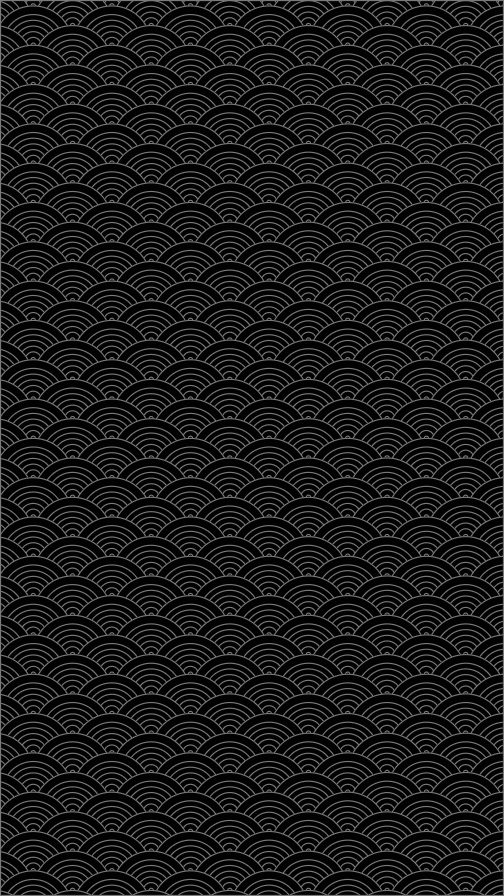
A Shadertoy shader for this pattern:

```glsl
// Overlapping wave scales (seigaiha): staggered rows of concentric thin rings
// on near-black, with each lower row covering the one above it.
// Rows are composited back to front; strokes use box-filtered coverage.

#define RADIUS 0.078               // scale radius, in canvas widths
#define ANCHOR vec2(0.378, 1.064)  // centre of one scale, in canvas widths
#define LINE_WIDTH 0.029           // stroke width, in radii
#define RING_FIRST 0.78            // largest inner ring, in radii
#define RING_STEP 0.145            // gap between inner rings, in radii
#define RING_LAST 5.0              // index of the smallest ring
#define FRAME_WIDTH 0.0022         // border line, in canvas widths
#define GROUND_COLOR vec3(0.008)
#define LINE_COLOR vec3(0.48)

// Share of a pixel covered by a stroke centred at distance zero.
float stroke(float dist, float pixel) {
    float halfWidth = 0.5 * LINE_WIDTH;
    float upper = min(dist + halfWidth, 0.5 * pixel);
    float lower = max(dist - halfWidth, -0.5 * pixel);
    return clamp((upper - lower) / pixel, 0.0, 1.0);
}

// Share of a pixel inside an edge; positive distance is inside.
float fill(float dist, float pixel) {
    return clamp(dist / pixel + 0.5, 0.0, 1.0);
}

// Outer rim plus the nearest of the evenly spaced inner rings.
float rings(float r, float pixel) {
    float index = clamp(round((RING_FIRST - r) / RING_STEP), 0.0, RING_LAST);
    float inner = stroke(r - RING_FIRST + RING_STEP * index, pixel);
    return max(inner, stroke(r - 1.0, pixel));
}

// Scales are two radii apart; rows are half a radius apart and staggered.
float waveScales(vec2 p, float pixel) {
    float baseRow = floor(2.0 * p.y);
    float ink = 0.0;
    for (int i = 1; i >= -2; i--) {
        float row = baseRow + float(i);
        float shift = mod(row, 2.0);
        float x = mod(p.x + shift + 1.0, 2.0) - 1.0;
        float r = length(vec2(x, p.y - 0.5 * row));
        ink *= 1.0 - fill(1.0 - r, pixel);
        ink = max(ink, rings(r, pixel));
    }
    return ink;
}

void mainImage(out vec4 fragColor, in vec2 fragCoord) {
    float pixel = 1.0 / iResolution.x;
    vec2 uv = fragCoord * pixel;
    float ink = waveScales((uv - ANCHOR) / RADIUS, pixel / RADIUS);

    // Thin border around the canvas
    vec2 edge = min(uv, iResolution.xy * pixel - uv);
    ink = max(ink, fill(FRAME_WIDTH - min(edge.x, edge.y), pixel));

    fragColor = vec4(mix(GROUND_COLOR, LINE_COLOR, ink), 1.0);
}
```
